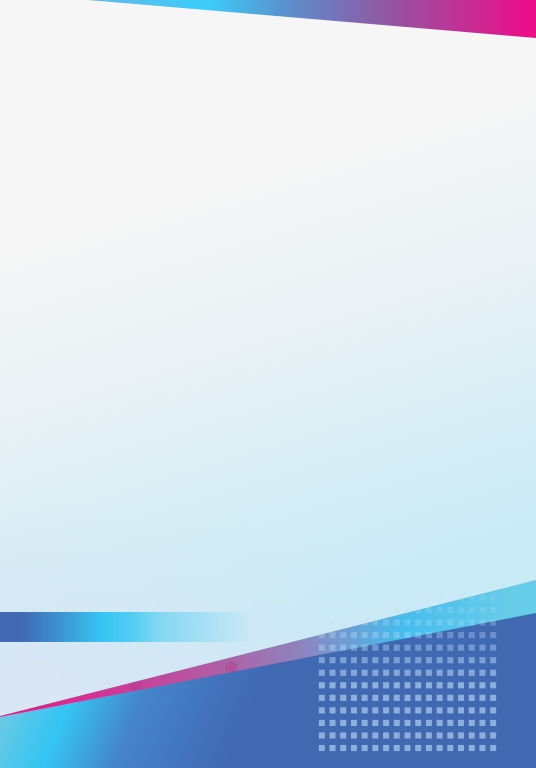
Give the GLSL for this background, as a Shadertoy shader.

```glsl
// A pale tilted gradient page with coloured wedges at top and bottom,
// a fading bar at the left and a grid of translucent squares.
// Straight edges are signed heights; colours are chains of linear ramps.

const vec3 CYAN = vec3(0.21, 0.77, 0.95);
const vec3 BLUE = vec3(0.25, 0.41, 0.70);
const vec3 MAGENTA = vec3(0.92, 0.06, 0.54);

float ramp(float start, float end, float x) {
    return clamp((x - start) / (end - start), 0.0, 1.0);
}

// Antialiased coverage from a signed height, positive inside
float cover(float height) {
    return clamp(0.5 + height * iResolution.y, 0.0, 1.0);
}

vec3 pageColor(vec2 uv) {
    float fall = 1.0 - uv.y + 0.21 * uv.x;
    vec3 color = mix(vec3(0.965), vec3(0.91, 0.945, 0.96), ramp(0.33, 0.57, fall));
    color = mix(color, vec3(0.785, 0.92, 0.965), ramp(0.55, 0.91, fall));
    float corner = ramp(0.34, 0.12, uv.y) * ramp(0.85, 0.1, uv.x);
    return mix(color, vec3(0.85, 0.90, 0.955), corner);
}

vec3 topColor(float x) {
    vec3 color = mix(vec3(0.38, 0.72, 0.90), CYAN + 0.03, ramp(0.16, 0.37, x));
    color = mix(color, vec3(0.35, 0.57, 0.81), ramp(0.39, 0.53, x));
    color = mix(color, vec3(0.58, 0.33, 0.63), ramp(0.53, 0.73, x));
    return mix(color, MAGENTA, ramp(0.73, 0.98, x));
}

vec3 ribbonColor(float x) {
    vec3 color = mix(vec3(0.90, 0.12, 0.55), vec3(0.68, 0.38, 0.65), ramp(0.08, 0.42, x));
    color = mix(color, vec3(0.55, 0.52, 0.75), ramp(0.42, 0.56, x));
    color = mix(color, vec3(0.27, 0.74, 0.93), ramp(0.56, 0.75, x));
    return mix(color, vec3(0.40, 0.80, 0.91), ramp(0.75, 0.95, x));
}

vec3 baseColor(vec2 uv) {
    float slant = uv.x - 0.6 * uv.y;
    vec3 color = mix(vec3(0.40, 0.79, 0.90), CYAN, ramp(-0.03, 0.07, slant));
    color = mix(color, vec3(0.27, 0.52, 0.79), ramp(0.08, 0.21, slant));
    return mix(color, BLUE, ramp(0.21, 0.42, slant));
}

// Grid of 17 by 14 squares, fading upwards
float squares(vec2 uv) {
    vec2 pitch = vec2(0.01998, 0.01634);
    vec2 cell = (uv - vec2(0.6004, 0.026)) / pitch;
    vec2 id = clamp(round(cell), vec2(0.0), vec2(16.0, 13.0));
    vec2 inside = vec2(0.0056, 0.0040) - abs(cell - id) * pitch;
    vec2 mask = clamp(0.5 + inside * iResolution.xy, 0.0, 1.0);
    return mask.x * mask.y * 0.6 * ramp(14.0, 5.0, id.y);
}

void mainImage(out vec4 fragColor, in vec2 fragCoord) {
    vec2 uv = fragCoord / iResolution.xy;
    vec3 color = pageColor(uv);

    // Top wedge
    color = mix(color, topColor(uv.x), cover(uv.y - 1.0 + 0.0592 * (uv.x - 0.164)));

    // Left bar, fading to the right
    vec3 bar = mix(BLUE, CYAN, ramp(0.04, 0.19, uv.x));
    bar = mix(bar, vec3(0.43, 0.83, 0.95), ramp(0.19, 0.30, uv.x));
    float barMask = cover(0.0195 - abs(uv.y - 0.1836));
    color = mix(color, bar, barMask * ramp(0.475, 0.25, uv.x));

    // Ribbon with two faint round marks
    vec3 ribbon = ribbonColor(uv.x);
    for (int i = 0; i < 2; i++) {
        vec2 center = vec2(0.254, 0.107) + float(i) * vec2(0.177, 0.024);
        vec2 offset = (uv - center) * vec2(iResolution.x / iResolution.y, 1.0);
        ribbon = mix(ribbon, vec3(0.70, 0.22, 0.55), 0.4 * cover(0.008 - length(offset)));
    }
    color = mix(color, ribbon, cover(0.0677 + 0.1771 * uv.x - uv.y));

    // Lower wedge and squares
    color = mix(color, baseColor(uv), cover(0.0665 + 0.1353 * uv.x - uv.y));
    color = mix(color, vec3(0.75, 0.88, 0.96), squares(uv));

    fragColor = vec4(color, 1.0);
}
```
